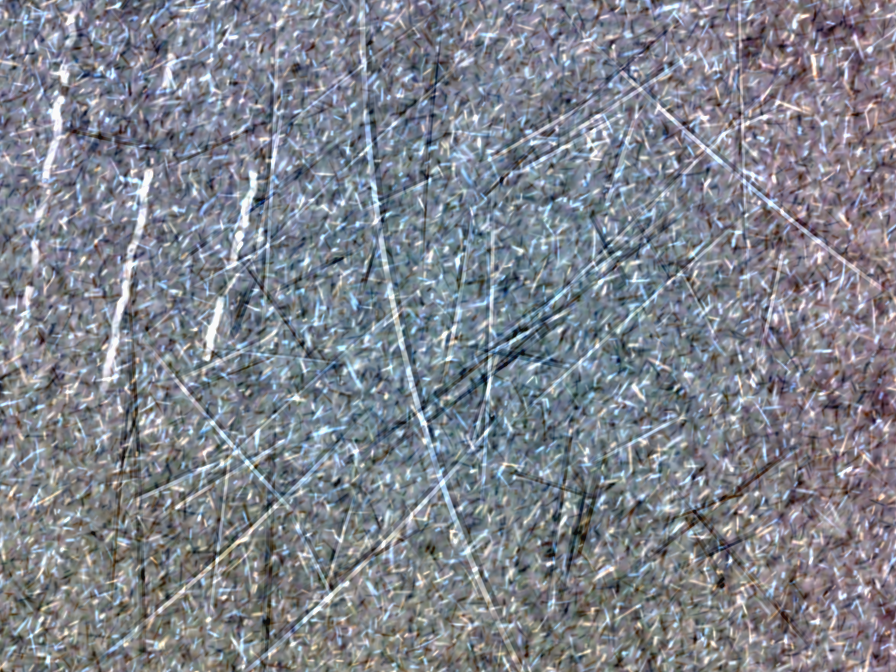
A WebGL 2 fragment shader for this texture:

```glsl
#version 300 es
precision highp float;
// Scuffed metal under a microscope: a cool, unevenly lit ground with fine grain,
// layers of hashed cells holding short glinting flakes, then long crossing
// scratches and a few beaded streaks, each with a faint blue or amber tint.
uniform vec2 u_resolution;
out vec4 fragColor;

const float PI = 3.14159;

vec3 hash3(vec2 p) {
    vec3 q = fract(p.xyx * vec3(0.1031, 0.1030, 0.0973));
    q += dot(q, q.yxz + 33.33);
    return fract((q.xxy + q.yzz) * q.zyx);
}

float noise(vec2 p) {
    vec2 cell = floor(p), f = fract(p);
    f = f * f * (3.0 - 2.0 * f);
    float low = mix(hash3(cell).x, hash3(cell + vec2(1, 0)).x, f.x);
    float high = mix(hash3(cell + vec2(0, 1)).x, hash3(cell + vec2(1, 1)).x, f.x);
    return mix(low, high, f.y);
}

vec2 turn(vec2 p, float angle) {
    float c = cos(angle), s = sin(angle);
    return vec2(c * p.x + s * p.y, c * p.y - s * p.x);
}

// Soft line along x, rounded across and fading to its ends
float stroke(vec2 q, float halfLength, float halfWidth, float soft) {
    float across = 1.0 - smoothstep(halfWidth - soft, halfWidth + soft, abs(q.y));
    return across * (1.0 - smoothstep(0.3 * halfLength, halfLength, abs(q.x)));
}

// Tint swinging between amber and blue, leaning to blue
vec3 tint(float phase, float strength) {
    float swing = cos(2.0 * PI * phase);
    return 1.0 + strength * (swing * vec3(0.45, 0.0, -0.5) + vec3(-0.14, 0.0, 0.14));
}

// Uneven light: teal centre, mauve right, warm lower edge
vec3 ground(vec2 p, float aspect) {
    vec3 color = mix(vec3(0.50, 0.50, 0.49), vec3(0.49, 0.50, 0.56), smoothstep(0.1, 0.8, p.y));
    float mauve = smoothstep(0.68, 1.0, p.x / aspect + 0.1 * (p.y - 0.5));
    color = mix(color, vec3(0.52, 0.47, 0.51), mauve);
    float middle = length((p - vec2(0.52 * aspect, 0.5)) * vec2(0.85, 1.0));
    color = mix(vec3(0.44, 0.51, 0.56), color, smoothstep(0.08, 0.5, middle));
    float stain = smoothstep(0.52, 0.8, noise(p * 26.0) * 0.6 + noise(p * 61.0) * 0.4);
    color -= stain * mix(vec3(0.09), vec3(0.13, 0.17, 0.16), mauve);
    return color + 0.08 * (noise(p * 5.0 + 3.0) - 0.5);
}

// One random slim flake per cell
vec3 flakes(vec2 p, float density, float seed, float soft) {
    vec2 grid = turn(p, seed) * density;
    vec3 sum = vec3(0.0);
    for (int y = -1; y <= 1; y++)
    for (int x = -1; x <= 1; x++) {
        vec2 cell = floor(grid) + vec2(x, y);
        vec3 place = hash3(cell + seed * 71.0);
        vec3 look = hash3(cell + seed * 71.0 + 157.0);
        float angle = 1.0 - seed + PI * (place.z - 0.5) * (0.3 + 0.7 * look.y);
        vec2 q = turn(grid - cell - place.xy, angle) / density;
        q.y += 6.0 * (look.z - 0.5) * q.x * q.x;
        float halfWidth = mix(0.0012, 0.0026, look.z);
        float mask = stroke(q, mix(0.5, 1.0, look.y) / density, halfWidth, soft + 0.5 * halfWidth);
        float tone = 0.38 * (look.x - 0.51) + 0.26 * pow(look.x, 9.0);
        sum += mask * tone * tint(look.z * 7.0, 0.7);
    }
    return sum;
}

// Long broken scratch: lit core beside a darker flank
vec3 scratch(vec2 p, vec2 mid, float angle, float bend, vec2 size, float tone, float id, float soft) {
    vec2 q = turn(p - mid, angle);
    q.y -= bend * q.x * q.x;
    float broken = smoothstep(0.15, 0.7, noise(vec2(q.x * 38.0, id * 5.3)));
    float core = stroke(q, size.x, size.y, soft) * (0.35 + 0.65 * broken);
    float flank = stroke(q - vec2(0.0, 2.2 * size.y), size.x, size.y, soft);
    return core * tone * tint(id * 0.37 + q.x * 2.0, 0.5) - 0.4 * flank * abs(tone);
}

// Four families of scratch direction
float family(float pick, float jitter) {
    float angle = pick < 0.42 ? 0.56 : pick < 0.72 ? 1.4 : pick < 0.86 ? -0.08 : -0.92;
    return angle + 0.45 * (jitter - 0.5);
}

void main() {
    vec2 p = gl_FragCoord.xy / u_resolution.y;
    float aspect = u_resolution.x / u_resolution.y;
    float soft = max(0.0014, 0.6 / u_resolution.y);

    // Ground and grain
    vec3 color = ground(p, aspect) + 0.015;
    color += 0.16 * (noise(p * 80.0) - 0.5) + 0.15 * (noise(turn(p, 0.7) * 150.0) - 0.5);
    vec3 speckle = vec3(noise(p * 110.0), noise(p * 110.0 + 40.0), noise(p * 110.0 + 80.0));
    color += vec3(0.09, 0.05, 0.11) * (speckle - 0.5);

    // Flakes from coarse to fine
    float density = 26.0;
    for (int i = 0; i < 5; i++) {
        color += flakes(p, density, 0.4 + 0.63 * float(i), soft);
        density *= 1.4;
    }

    // Crossing scratches, gathered toward the centre
    for (int i = 0; i < 64; i++) {
        float id = float(i);
        vec3 a = hash3(vec2(id, 7.0)), b = hash3(vec2(id, 31.0));
        vec2 mid = mix(a.xy, vec2(0.5), 0.25) * vec2(aspect, 1.0);
        vec2 size = vec2(mix(0.08, 0.42, a.z * a.z), mix(0.0014, 0.003, b.y));
        float tone = b.z < 0.48 ? -0.28 : mix(0.18, 0.34, b.y);
        color += scratch(p, mid, family(b.x, a.z), 0.3 * (b.y - 0.5), size, tone, id, soft);
    }
    color += scratch(p, vec2(0.45 * aspect, 0.48), -1.335, 0.23, vec2(0.8, 0.004), 0.3, 3.0, soft);

    // Bright beaded streaks on the left
    for (int i = 0; i < 3; i++) {
        float id = float(i);
        vec2 mid = vec2((0.055 + 0.1 * id) * aspect, 0.75 - 0.08 * id);
        vec2 q = turn(p - mid, 1.41 - 0.05 * id);
        q.y += 0.008 * (noise(vec2(q.x * 45.0, id)) - 0.5);
        float bead = smoothstep(0.3, 0.55, noise(vec2(q.x * 42.0, id * 9.0 + 2.0)));
        color += 0.5 * bead * stroke(q, 0.4, 0.0055, 2.0 * soft);
    }

    fragColor = vec4(clamp(color, 0.05, 0.98), 1.0);
}
```
